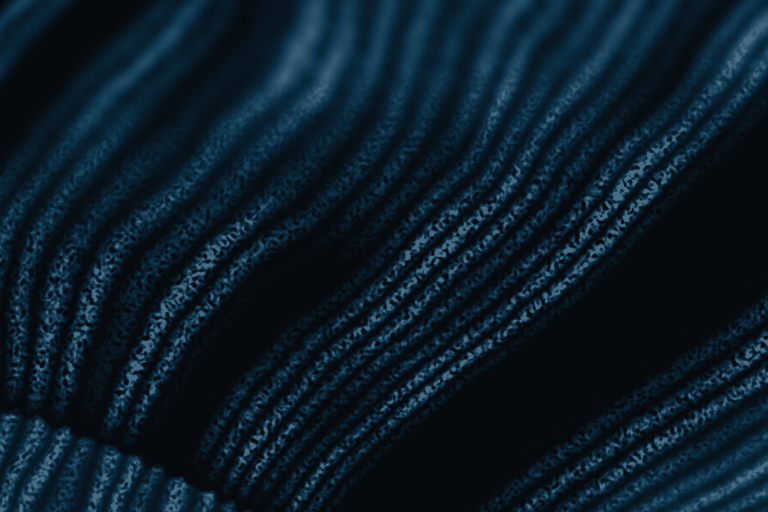
Write a Shadertoy shader that draws this texture.

```glsl
// Dark blue ribbed knit gathered into diagonal folds above a short hem.
// A fanned coordinate follows the folds; soft bands light them, cosine ribs and
// noisy stitches give the yarn, and a focus mask softens the far cloth.

#define RIBS 23.0         // ribs per unit across the folds
#define HEM_RIBS 18.0     // ribs per unit along the hem
#define STITCHES 50.0     // stitches per unit along a rib
#define FUZZ_SCALE 105.0  // frequency of the yarn fuzz
#define FUZZ 0.75         // strength of the yarn fuzz
#define WOBBLE 0.016      // sideways wander of the ribs
#define EXPOSURE 1.65
#define FOCUS_NEAR 0.50   // height at which blur begins
#define FOCUS_FAR 0.92    // height at which blur is full

const float TAU = 6.2831853;

// Folds: centre, half width, light at the bottom, light at the top
const int FOLD_COUNT = 10;
const vec4 FOLDS[FOLD_COUNT] = vec4[FOLD_COUNT](
    vec4(-0.20, 0.03, 0.30, 0.60),
    vec4(-0.04, 0.05, 0.65, 0.62),
    vec4( 0.06, 0.05, 0.90, 0.10),
    vec4( 0.12, 0.05, -0.25, 0.62),
    vec4( 0.19, 0.045, 0.80, 0.40),
    vec4( 0.30, 0.07, -0.60, 0.68),
    vec4( 0.44, 0.08, 0.95, 0.62),
    vec4( 0.62, 0.06, 0.95, 0.75),
    vec4( 1.10, 0.11, 0.95, 0.80),
    vec4( 1.36, 0.16, 0.70, 0.60));

// Tones from shadow to highlight
const int TONE_COUNT = 6;
const vec3 TONES[TONE_COUNT] = vec3[TONE_COUNT](
    vec3(0.025, 0.035, 0.05), vec3(0.03, 0.10, 0.15), vec3(0.03, 0.16, 0.24),
    vec3(0.07, 0.23, 0.33), vec3(0.15, 0.30, 0.40), vec3(0.27, 0.42, 0.51));

vec2 gradient(vec2 cell) {
    vec3 h = fract(cell.xyx * vec3(0.1031, 0.1030, 0.0973));
    h += dot(h, h.yzx + 33.33);
    float angle = TAU * fract((h.x + h.y) * h.z);
    return vec2(cos(angle), sin(angle));
}

// Gradient noise, roughly -1 to 1
float noise(vec2 p) {
    vec2 i = floor(p), f = p - i;
    vec2 w = f * f * f * (f * (f * 6.0 - 15.0) + 10.0);
    vec2 e = vec2(0.0, 1.0);
    float low = mix(dot(gradient(i), f), dot(gradient(i + e.yx), f - e.yx), w.x);
    float high = mix(dot(gradient(i + e), f - e), dot(gradient(i + 1.0), f - 1.0), w.x);
    return 1.4 * mix(low, high, w.y);
}

// Brightness of the knit: rib is the rib number, along the distance on the rib
float knit(float rib, float along, vec2 p, float blur) {
    float body = 0.5 + 0.5 * cos(TAU * rib);
    float side = abs(fract(rib + 0.5) - 0.5);
    float phase = TAU * (along * STITCHES - side) + 3.0 * noise(p * 45.0);
    float yarn = 0.5 + 0.5 * sin(phase);
    float fibre = 1.0 - 3.5 * abs(noise(p * 75.0 + 7.0));
    float fuzz = noise(p * FUZZ_SCALE) + 0.5 * fibre;
    float sharp = body * max(0.35 + 0.4 * yarn + FUZZ * fuzz, 0.0);
    float soft = 0.28 + 0.36 * body + 0.09 * noise(p * 28.0);
    float variety = 1.0 + 0.6 * noise(vec2(rib * 0.7, along * 2.5));
    return variety * mix(sharp, soft, blur);
}

// Fan of curved lines; the result is constant along each fold
float foldCoordinate(vec2 p) {
    float sway = 0.055 * sin(5.0 * (p.y - 0.4)) * (1.0 - smoothstep(0.9, 1.5, p.x));
    float droop = -0.17 * sin(0.5 * TAU * pow(clamp(p.y, 0.0, 1.0), 1.3));
    float bend = mix(droop, sway, smoothstep(0.0, 0.75, p.x));
    float across = (p.x - bend - 0.45 * p.y) / (1.0 + 0.8 * p.y);
    return across + WOBBLE * noise(p * 3.5) + 0.3 * WOBBLE * noise(p * 9.0);
}

float foldLight(float across, float height) {
    float light = 0.0;
    for (int i = 0; i < FOLD_COUNT; i++) {
        float d = abs(across - FOLDS[i].x) / FOLDS[i].y;
        float gain = mix(FOLDS[i].z, FOLDS[i].w, smoothstep(0.1, 0.9, height));
        light += max(gain, 0.0) * exp(-d * d * d);
    }
    return light;
}

vec3 toneColor(float tone) {
    vec3 color = TONES[0];
    for (int i = 1; i < TONE_COUNT; i++)
        color = mix(color, TONES[i], clamp(tone * 5.0 - float(i - 1), 0.0, 1.0));
    return color;
}

void mainImage(out vec4 fragColor, in vec2 fragCoord) {
    vec2 p = fragCoord / iResolution.y;

    // Gathered cloth with a shallow depth of field
    float across = foldCoordinate(p);
    float along = dot(p, vec2(0.62, 0.78));
    float blur = smoothstep(FOCUS_NEAR, FOCUS_FAR, p.y - 0.12 * (p.x - 0.75));
    blur = max(blur, 0.7 * smoothstep(1.08, 1.3, across));
    float fray = 0.004 * (1.0 - blur) * noise(p * 60.0);
    float light = foldLight(across, p.y) * (0.95 + 0.6 * noise(p * 4.0 + 3.0));
    light *= mix(0.5, 1.0, smoothstep(0.0, 0.25, p.y + max(p.x - 1.0, 0.0)));
    float rib = (across + fray - 0.4 * max(across - 0.8, 0.0)) * RIBS;
    float tone = light * knit(rib, along, p, blur);

    // Uneven hem and the shadow above it
    float hemRib = (p.x - 0.45 * p.y + 0.02 * noise(p * 9.0)) * HEM_RIBS;
    float hemTop = 0.2 - 0.3 * p.x - 0.25 * p.x * p.x + 0.004 * cos(TAU * hemRib);
    float depth = hemTop - p.y + 0.008 * noise(p * 40.0);
    tone *= smoothstep(0.0, 0.1, -depth);
    float hemTone = 0.62 * (0.06 + knit(hemRib, p.y, p, 0.3));
    tone = mix(tone, hemTone, smoothstep(-0.008, 0.008, depth));

    fragColor = vec4(toneColor(EXPOSURE * tone), 1.0);
}
```
